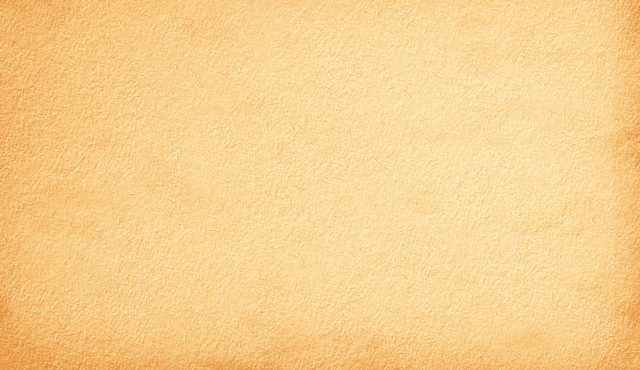
Reproduce this texture procedurally as a Shadertoy shader.

```glsl
// Aged parchment: warm fibrous paper with scorched, unevenly darkened borders.

float hash(vec2 p) {
    vec3 q = fract(vec3(p.xyx) * 0.1031);
    q += dot(q, q.yzx + 33.33);
    return fract((q.x + q.y) * q.z);
}

float noise(vec2 p) {
    vec2 i = floor(p), f = fract(p);
    f = f * f * (3.0 - 2.0 * f);
    return mix(mix(hash(i), hash(i + vec2(1, 0)), f.x),
               mix(hash(i + vec2(0, 1)), hash(i + vec2(1, 1)), f.x), f.y);
}

mat2 rotation(float a) {
    float c = cos(a), s = sin(a);
    return mat2(c, -s, s, c);
}

float fbm(vec2 p) {
    float sum = 0.0, weight = 0.5;
    for (int i = 0; i < 5; i++) {
        sum += weight * noise(p);
        p = rotation(0.6) * p * 2.03 + 17.3;
        weight *= 0.5;
    }
    return sum;
}

// Pressed pulp: fine grains, slightly elongated in several directions
float pulpHeight(vec2 p) {
    vec2 bent = p + 0.014 * vec2(noise(p * 23.0), noise(p * 23.0 + 40.0));
    float steep = noise(vec2(80, 210) * (rotation(1.2) * bent) + 130.0);
    float crossed = noise(vec2(90, 220) * (rotation(-0.4) * bent) + 210.0);
    return 0.45 * steep + 0.35 * crossed + 0.5 * noise(rotation(0.3) * p * 250.0 + 300.0);
}

// Thin curved strands; lit sets how bright the crest is beside its shadow
float strands(vec2 p, float density, float lit, float seed) {
    vec2 cell = floor(p * density);
    float tone = 0.0;
    for (int y = -1; y <= 1; y++)
    for (int x = -1; x <= 1; x++) {
        vec2 id = cell + vec2(x, y) + seed;
        vec2 centre = cell + vec2(x, y) + vec2(hash(id), hash(id + 71.0));
        vec2 d = rotation(0.9 + 3.1 * (hash(id + 23.0) - 0.5)) * (p - centre / density);
        float halfLength = (0.2 + 0.45 * hash(id + 37.0)) / density;
        d.y += (hash(id + 53.0) - 0.5) * d.x * d.x * density * 1.6;
        float along = 1.0 - smoothstep(0.4, 1.0, abs(d.x) / halfLength);
        float ridge = exp(-pow(d.y / 0.0015, 2.0));
        float shade = exp(-pow((d.y + 0.0031) / 0.0015, 2.0));
        float strength = pow(hash(id + 91.0), 2.5);
        tone += along * strength * (lit * ridge - shade);
    }
    return tone;
}

// A few tiny brown flecks
float flecks(vec2 p) {
    vec2 g = p * 16.0, id = floor(g);
    vec2 centre = 0.2 + 0.6 * vec2(hash(id + 5.0), hash(id + 9.0));
    float radius = 0.03 + 0.025 * hash(id + 13.0);
    vec2 d = rotation(6.0 * hash(id + 15.0)) * (fract(g) - centre) * vec2(0.7, 1.2);
    return (1.0 - smoothstep(radius * 0.3, radius * 1.4, length(d))) * step(0.95, hash(id + 19.0));
}

void mainImage(out vec4 fragColor, in vec2 fragCoord) {
    vec2 uv = fragCoord / iResolution.xy;
    vec2 p = fragCoord / iResolution.y;

    // Broad light, brightest right of the middle
    float clouds = fbm(p * 3.2 + 8.0) - 0.48;
    vec2 glow = (uv - vec2(0.79, 0.55)) * vec2(3.6, 2.2);
    float tone = 0.84 + 0.1 * smoothstep(0.1, 0.8, uv.x) + 0.08 * exp(-dot(glow, glow));
    tone += 0.13 * clouds;

    // Scorched borders with ragged reach
    float ragged = 1.0 + 0.9 * clouds;
    float scorch = 0.58 * exp(-uv.x / 0.1) + 0.6 * exp(-(1.0 - uv.x) / 0.045)
                 + 0.64 * exp(-uv.y / 0.09) + 0.2 * exp(-(1.0 - uv.y) / 0.07);
    scorch += 0.2 * (1.0 - smoothstep(0.0, 0.7, length((uv - vec2(0, 1)) * vec2(1.3, 1))));
    scorch += 0.07 * smoothstep(0.955, 0.962, uv.x);
    scorch = min(scorch, 0.7 + 0.25 * (scorch - 0.7));
    tone -= scorch * ragged;

    // Blotchy stains, smeared sideways
    float stain = smoothstep(0.54, 0.8, fbm(p * vec2(7, 13) + 31.0));
    tone -= stain * (0.1 + 0.3 * scorch);

    // Raking light over the paper relief
    vec2 light = vec2(-0.0011, 0.0016);
    float relief = pulpHeight(p + light) - pulpHeight(p - light);
    float roughness = 0.85 + 0.6 * scorch + 0.6 * (noise(p * 11.0) - 0.5);
    tone += relief * 0.72 * roughness;

    // Crisp grit and soft mottling
    float grit = noise(rotation(0.7) * p * 310.0 + 500.0) - 0.5;
    tone += 0.27 * grit * roughness;
    tone += 0.1 * (noise(p * 75.0) - 0.5) + 0.1 * (fbm(p * 40.0) - 0.48);

    // Embossed fibres, loose dark hairs and flecks
    tone += 0.42 * strands(p, 30.0, 0.8, 11.0) + 0.42 * strands(p, 46.0, 0.9, 211.0);
    tone += 0.34 * strands(p + 3.0, 17.0, 0.1, 411.0);
    tone -= 0.6 * flecks(p);

    // Amber to cream
    tone = clamp(tone, -0.3, 1.25);
    vec3 amber = vec3(0.92, 0.645, 0.335);
    vec3 honey = vec3(0.963, 0.77, 0.48);
    vec3 cream = vec3(0.985, 0.872, 0.648);
    vec3 paper = tone < 0.5 ? mix(amber, honey, tone * 2.0) : mix(honey, cream, tone * 2.0 - 1.0);
    fragColor = vec4(clamp(paper, 0.0, 1.0), 1.0);
}
```
